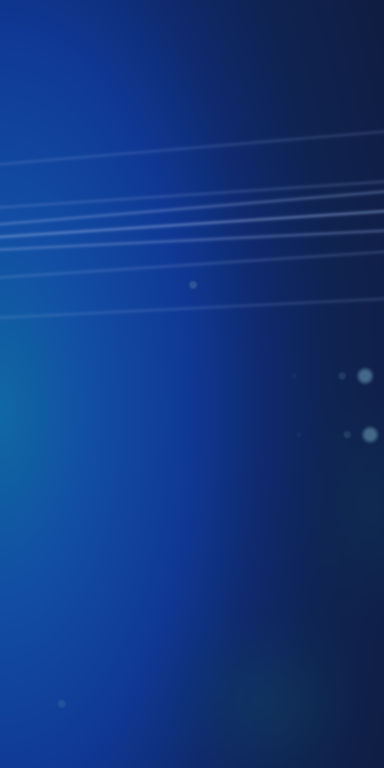
A Shadertoy shader for this background:

```glsl
const vec3 TEAL = vec3(0.06, 0.41, 0.64);
const vec3 AZURE = vec3(0.07, 0.30, 0.64);
const vec3 ROYAL = vec3(0.06, 0.22, 0.58);
const vec3 INDIGO = vec3(0.06, 0.16, 0.42);
const vec3 NAVY = vec3(0.06, 0.14, 0.33);
const vec3 MIDNIGHT = vec3(0.06, 0.115, 0.26);
const vec3 STREAK = vec3(0.55, 0.65, 0.86);
const vec3 BOKEH = vec3(0.36, 0.54, 0.64);
const vec3 HAZE = vec3(0.06, 0.24, 0.37);

float ramp(float a, float b, float x) {
    return clamp((x - a) / (b - a), 0.0, 1.0);
}

// Colour of the side light at distance d from its source
vec3 sideLight(float d) {
    vec3 col = mix(TEAL, AZURE, ramp(0.0, 0.25, d));
    col = mix(col, ROYAL, ramp(0.25, 0.50, d));
    col = mix(col, INDIGO, ramp(0.50, 0.70, d));
    col = mix(col, NAVY, ramp(0.70, 0.85, d));
    return mix(col, MIDNIGHT, ramp(0.85, 1.10, d));
}

float glow(vec2 p, vec2 centre, vec2 radius) {
    vec2 q = (p - centre) / radius;
    return exp(-dot(q, q));
}

float disc(vec2 p, vec2 centre, float radius) {
    return 1.0 - smoothstep(0.45 * radius, 1.3 * radius, length(p - centre));
}

// Height of streak t at the left edge; spacing widens outward
float streakBase(float t) {
    float outer = max(abs(t), 1.0) - 1.0;
    return 1.383 + 0.0288 * t + 0.0042 * t * t * t - 0.0155 * sin(1.2 * outer);
}

float streakRise(float t) {
    return 0.067 + 0.006 * t + 0.0137 * sin(2.0944 * t);
}

float streak(vec2 p, float t, float width) {
    float slope = streakRise(t);
    float d = abs(p.y - streakBase(t) - slope * p.x) / sqrt(1.0 + slope * slope);
    return exp(-d * d / (width * width));
}

void mainImage(out vec4 fragColor, in vec2 fragCoord) {
    // One unit is the canvas width; y runs from 0 to 2
    vec2 p = fragCoord / iResolution.xy * vec2(1.0, 2.0);

    // Broad light from the left edge
    vec2 fromSource = (p - vec2(0.0, 0.93)) * vec2(1.0, 0.5);
    vec3 col = sideLight(length(fromSource));

    // Dim haze in the shade
    col = mix(col, HAZE, 0.5 * glow(p, vec2(0.69, 0.17), vec2(0.16, 0.15)));
    col = mix(col, HAZE, 0.3 * glow(p, vec2(0.98, 0.68), vec2(0.12, 0.20)));

    // Fan of thin streaks, brightest in the middle
    for (int i = -3; i <= 3; i++) {
        float t = float(i);
        float core = exp(-0.6 * t * t);
        float strength = mix(0.14, 0.38, core);
        col = mix(col, STREAK, strength * streak(p, t, 0.0055));
    }

    // Two rows of bokeh, shrinking and fading to the left
    for (int row = 0; row < 2; row++) {
        float r = float(row);
        vec2 head = vec2(0.951 + 0.013 * r, 1.021 - 0.153 * r);
        for (int k = 0; k < 3; k++) {
            float s = float(k);
            vec2 centre = head - vec2(0.0275 * s + 0.0335 * s * s, 0.0) * 0.98;
            float radius = 0.021 / (1.0 + s);
            col = mix(col, BOKEH, 0.68 * exp(-1.1 * s) * disc(p, centre, radius));
        }
    }

    // Lone specks
    col = mix(col, BOKEH, 0.38 * disc(p, vec2(0.503, 1.258), 0.011));
    col = mix(col, BOKEH, 0.25 * disc(p, vec2(0.161, 0.167), 0.011));

    fragColor = vec4(col, 1.0);
}
```
